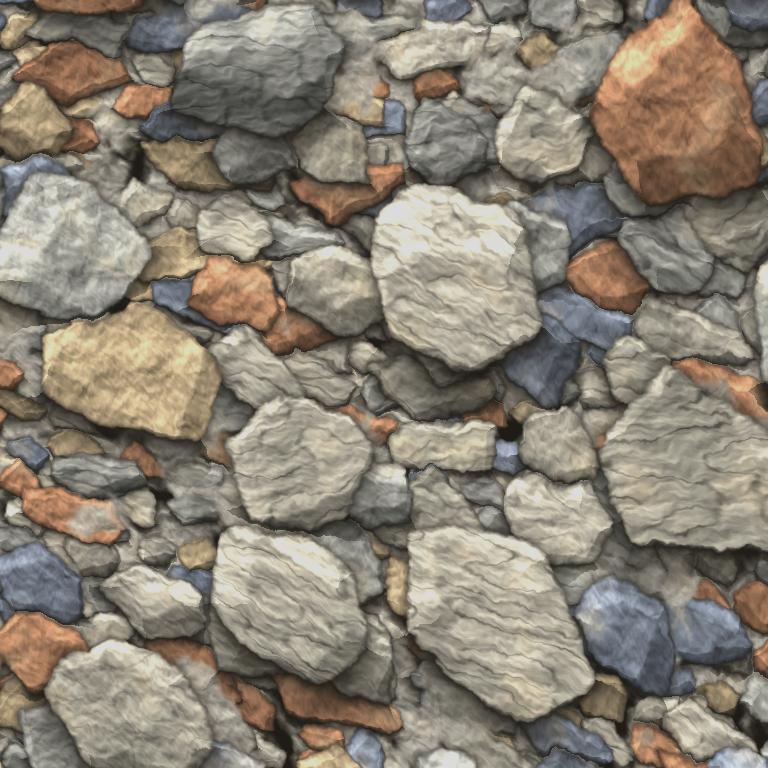
This texture is drawn by a WebGL 2 fragment shader. Its source:

```glsl
#version 300 es
precision highp float;
// Rubble stone wall: layers of scattered, faceted polygons from thin slabs up to
// large blocks are laid over rough mortar. Each stone gets its own rock colour,
// gradient noise grain, light from above and a dark crevice beneath it.
uniform vec2 u_resolution;
out vec4 fragColor;

const float TAU = 6.28318;
const vec3 MORTAR = vec3(0.69, 0.67, 0.62);
const vec3 CREVICE = vec3(0.12, 0.11, 0.09);

struct Stone { float edge; float id; vec2 local; vec2 outward; vec2 facet; };

float hash(vec2 p) {
  vec3 q = fract(p.xyx * 0.1031);
  q += dot(q, q.yzx + 33.33);
  return fract((q.x + q.y) * q.z);
}

vec2 rotate(vec2 v, float a) {
  float c = cos(a), s = sin(a);
  return mat2(c, s, -s, c) * v;
}

float corner(vec2 cell, vec2 offset) {
  float a = TAU * hash(cell);
  return dot(vec2(cos(a), sin(a)), offset);
}

float gradientNoise(vec2 p) {
  vec2 c = floor(p), f = p - c, w = f * f * f * (f * (f * 6.0 - 15.0) + 10.0);
  vec2 e = vec2(1.0, 0.0);
  return mix(mix(corner(c, f), corner(c + e, f - e), w.x),
             mix(corner(c + e.yx, f - e.yx), corner(c + 1.0, f - 1.0), w.x), w.y);
}

float fbm(vec2 p) {
  float sum = 0.0, amp = 0.6;
  for (int i = 0; i < 4; i++) {
    sum += amp * gradientNoise(p);
    p = rotate(p, 0.35) * 2.03 + 17.0;
    amp *= 0.56;
  }
  return sum;
}

float smoothMax(float a, float b, float k) {
  float h = max(k - abs(a - b), 0.0);
  return max(a, b) + h * h * 0.25 / k;
}

// One irregular convex stone: tangents of an ellipse, each with its own bevel.
Stone makeStone(vec2 p, vec2 halfSize, float tilt, float id) {
  float thin = min(halfSize.x, halfSize.y), top = 1.0, side = -1e3;
  Stone s = Stone(-1.0, id, rotate(p, -tilt), vec2(0.0), vec2(0.0));
  for (int k = 0; k < 7; k++) {
    float r = hash(vec2(id * 311.0, float(k))), r2 = hash(vec2(float(k) + 9.0, id * 173.0));
    float angle = (float(k) + 0.8 * r) * TAU / 7.0;
    vec2 n = vec2(cos(angle), sin(angle));
    float d = dot(s.local, n) - length(halfSize * n) * mix(0.76, 1.0, r2);
    float rise = -d / (thin * mix(0.06, 0.75, r * r));
    if (rise < top) { top = rise; s.facet = n; }
    if (d > side) { side = d; s.outward = rotate(n, tilt); }
    s.edge = smoothMax(s.edge, d, 0.16 * thin);
  }
  s.facet = rotate(s.facet, tilt) * (1.0 - smoothstep(0.8, 1.0, top));
  return s;
}

// Nearest stone of a jittered grid, trimmed where it meets its neighbour.
Stone nearestStone(vec2 p, vec2 cell, float fill, float seed) {
  Stone best = Stone(1.0, 0.0, p, vec2(0.0), vec2(0.0));
  float second = 1.0;
  for (int j = -1; j <= 1; j++) for (int i = -1; i <= 1; i++) {
    vec2 c = floor(p / cell) + vec2(i, j);
    if (hash(c + seed) > fill) continue;
    float id = hash(c + seed + 41.0), r = hash(c.yx + seed + 83.0);
    vec2 center = (c + 0.5 + 0.5 * (vec2(id, r) - 0.5)) * cell;
    vec2 halfSize = cell * mix(vec2(0.4), vec2(0.6), vec2(r, fract(id * 7.0)));
    Stone s = makeStone(p - center, halfSize, 0.55 * (fract(r * 13.0) - 0.5), id);
    if (s.edge < best.edge) { second = best.edge; best = s; }
    else second = min(second, s.edge);
  }
  best.edge = max(best.edge, 0.5 * (best.edge - second)) + 0.02 * cell.y;
  return best;
}

vec3 rockColor(float k) {
  if (k < 0.36) return vec3(0.65, 0.63, 0.57);
  if (k < 0.60) return vec3(0.56, 0.56, 0.53);
  if (k < 0.73) return vec3(0.47, 0.50, 0.55);
  if (k < 0.88) return vec3(0.66, 0.48, 0.36);
  return vec3(0.69, 0.61, 0.48);
}

// Mottled, embossed grain; layering stretches it into strata with fine splits.
vec3 weather(vec3 base, vec2 q, float layering) {
  vec2 g = q * mix(vec2(26.0), vec2(11.0, 42.0), layering);
  float emboss = fbm(g) - fbm(g + vec2(-0.05, 0.16));
  float mottle = fbm(q * 11.0 + 5.0);
  float split = 1.0 - smoothstep(0.0, 0.07, abs(gradientNoise(g * vec2(0.7, 0.8) + 31.0)));
  vec3 stained = mix(base, vec3(0.64, 0.58, 0.47), smoothstep(0.05, 0.4, mottle) * 0.45);
  return stained * (1.0 + 0.9 * emboss + 0.4 * mottle - split * (0.06 + 0.2 * layering));
}

vec3 layStones(vec3 below, vec2 p, vec2 cell, float fill, float seed, float soft) {
  Stone s = nearestStone(p, cell, fill, seed);
  float down = smoothstep(0.1, 0.9, -s.outward.y);
  float shade = exp(-max(s.edge, 0.0) / (cell.y * mix(0.035, 0.12, down)));
  vec3 ground = mix(below, CREVICE, shade * mix(0.5, 0.95, down));
  float kind = fract(s.id * 57.0), layering = step(kind, 0.6) * fract(s.id * 23.0);
  vec3 rock = weather(rockColor(kind), s.local + s.id * 37.0, layering);
  float light = mix(0.9, 1.17, fract(s.id * 91.0)) + dot(s.facet, vec2(-0.16, 0.3));
  light *= mix(0.65, 1.0, smoothstep(0.0, 0.006, -s.edge));
  return mix(ground, rock * light, 1.0 - smoothstep(-soft, soft, s.edge));
}

void main() {
  vec2 uv = gl_FragCoord.xy / min(u_resolution.x, u_resolution.y);
  float soft = 0.0008 + 0.7 / min(u_resolution.x, u_resolution.y);
  // Courses sink to the right, more so near the ground; edges are chipped.
  vec2 p = uv + vec2(0.0, mix(0.28, 0.03, uv.y) * uv.x);
  p += 0.012 * vec2(fbm(uv * 24.0), fbm(uv * 24.0 + 60.0));

  vec3 mortar = weather(MORTAR, p, 0.25);
  vec3 color = mix(CREVICE, mortar, smoothstep(-0.3, 0.05, fbm(p * 12.0 + 3.0)));
  color = layStones(color, p, vec2(0.075, 0.045), 0.95, 7.0, soft);
  color = layStones(color, p, vec2(0.17, 0.055), 0.62, 131.0, soft);
  color = mix(color, mortar, 0.9 * smoothstep(0.08, 0.22, fbm(p * 6.0 + 11.0)));
  color = layStones(color, p, vec2(0.13, 0.10), 0.42, 257.0, soft);
  color = layStones(color, p, vec2(0.25, 0.20), 0.60, 389.0, soft);
  fragColor = vec4(clamp(color, 0.04, 0.86), 1.0);
}
```
